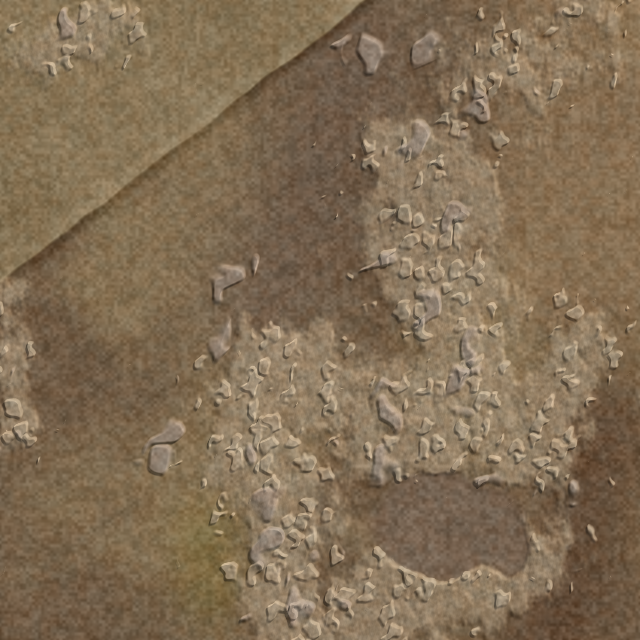
Write a WebGL 1 fragment shader that draws this texture.

```glsl
precision highp float;
// Weathered brown ground with a diagonal slab edge, pale crust and scattered stones.
uniform vec2 u_resolution;

float hash(vec2 p) {
  return fract(sin(dot(p, vec2(127.1, 311.7))) * 43758.5453);
}

float noise(vec2 p) {
  vec2 i = floor(p), f = fract(p);
  f = f * f * (3.0 - 2.0 * f);
  return mix(mix(hash(i), hash(i + vec2(1, 0)), f.x),
             mix(hash(i + vec2(0, 1)), hash(i + vec2(1, 1)), f.x), f.y);
}

float fbm(vec2 p) {
  float sum = 0.0, amp = 0.5;
  for (int i = 0; i < 4; i++) {
    sum += amp * noise(p);
    p = mat2(0.8, -0.6, 0.6, 0.8) * p * 2.1 + 5.3;
    amp *= 0.5;
  }
  return sum / 0.9375;
}

// Soft spot of influence around a segment
float streak(vec2 p, vec2 a, vec2 b, float radius) {
  vec2 ab = b - a;
  float t = clamp(dot(p - a, ab) / dot(ab, ab), 0.0, 1.0);
  float d = length(p - a - ab * t) / radius;
  return exp(-d * d);
}

// Signed height above the slab edge
float slabSide(vec2 p) {
  return (p.y - 0.557 - 0.772 * p.x) * 0.79 + 0.006 * (noise(p * 24.0) - 0.5);
}

// Sunken bare patch, below 1 inside
float hollow(vec2 p) {
  return length((p - vec2(0.71, 0.17)) / vec2(0.11, 0.09)) + 0.5 * (noise(p * 16.0) - 0.5);
}

// How much crust and rubble covers the ground
float coverage(vec2 p) {
  float c = streak(p, vec2(0.66, 0.74), vec2(0.72, 0.4), 0.11);
  c = max(c, streak(p, vec2(0.42, 0.4), vec2(0.84, 0.3), 0.1));
  c = max(c, streak(p, vec2(0.42, 0.28), vec2(0.47, 0.0), 0.1));
  c = max(c, streak(p, vec2(0.55, 0.04), vec2(0.83, 0.13), 0.09));
  c = max(c, streak(p, vec2(0.82, 0.3), vec2(0.91, 0.47), 0.07));
  c = max(c, 0.8 * streak(p, vec2(0.0, 0.53), vec2(0.02, 0.33), 0.05));
  c = max(c, 0.8 * streak(p, vec2(0.06, 0.92), vec2(0.18, 0.97), 0.06));
  c = max(c, 0.6 * streak(p, vec2(0.72, 0.84), vec2(0.9, 0.98), 0.12));
  return c * smoothstep(0.75, 1.05, hollow(p));
}

// Tilted irregular pebbles, one per cell; cover sets how many appear
float stones(vec2 p, float scale, float cover) {
  vec2 q = p * scale + 0.7 * (vec2(noise(p * scale * 2.3), noise(p * scale * 2.3 + 9.0)) - 0.5);
  vec2 cell = floor(q);
  float dome = 0.0;
  for (int y = -1; y <= 1; y++) {
    for (int x = -1; x <= 1; x++) {
      vec2 id = cell + vec2(x, y);
      float size = clamp((cover - hash(id + 3.7)) * 4.0, 0.0, 1.0);
      float angle = 0.7 + 0.9 * hash(id + 8.1);
      vec2 d = q - id - 0.2 - 0.6 * vec2(hash(id), hash(id + 5.9));
      d = mat2(cos(angle), -sin(angle), sin(angle), cos(angle)) * d;
      dome = max(dome, size - length(d / vec2(0.62, 0.36)));
    }
  }
  return smoothstep(0.0, 0.4, dome);
}

// x: crust, y: pale pebbles, z: large grey stones
vec3 layers(vec2 p) {
  float cover = coverage(p);
  float crust = smoothstep(0.62, 0.86, 0.62 * cover + 0.75 * fbm(p * vec2(26.0, 18.0)));
  float pebbles = stones(p, 34.0, 0.04 + 0.6 * cover);
  float greyArea = 0.75 * streak(p, vec2(0.24, 0.28), vec2(0.37, 0.6), 0.05);
  greyArea = max(greyArea, 0.7 * streak(p, vec2(0.58, 0.92), vec2(0.72, 0.98), 0.05));
  greyArea = max(greyArea, 0.4 * cover);
  return vec3(crust, pebbles, stones(p, 16.0, greyArea));
}

float relief(vec2 p, vec3 l) {
  return 0.45 * l.x + 0.5 * l.y + 0.7 * l.z + 0.7 * coverage(p) * fbm(p * vec2(75.0, 52.0));
}

void main() {
  vec2 p = gl_FragCoord.xy / u_resolution;
  float broad = fbm(p * 5.0);

  // Bare earth: ochre, worn brown path, dark corner
  vec3 color = mix(vec3(0.43, 0.35, 0.265), vec3(0.53, 0.45, 0.33), smoothstep(0.25, 0.75, broad));
  color = mix(color, vec3(0.56, 0.46, 0.34), 0.7 * smoothstep(0.68, 0.85, p.x) * smoothstep(0.4, 0.6, p.y));
  color = mix(color, vec3(0.42, 0.345, 0.28), 0.85 * streak(p, vec2(0.56, 0.94), vec2(0.42, 0.52), 0.12));
  color = mix(color, vec3(0.37, 0.28, 0.205), 0.9 * streak(p, vec2(0.94, 0.32), vec2(0.86, 0.0), 0.11));
  color = mix(color, vec3(0.5, 0.43, 0.24), 0.6 * streak(p, vec2(0.32, 0.16), vec2(0.33, 0.08), 0.06));
  color = mix(vec3(0.46, 0.385, 0.315), color, smoothstep(0.8, 1.1, hollow(p)));

  // Slab with a light rim and a thin shadow beneath
  float side = slabSide(p);
  color = mix(color, vec3(0.53, 0.455, 0.335) + 0.08 * (broad - 0.5), smoothstep(-0.003, 0.003, side));
  color += 0.09 * smoothstep(0.0, 0.004, side) * smoothstep(0.028, 0.006, side) * noise(p * 45.0);
  color -= 0.1 * smoothstep(-0.022, -0.002, side) * smoothstep(0.003, -0.002, side);

  // Crust and stones
  vec3 l = layers(p);
  color = mix(color, vec3(0.61, 0.535, 0.435), 0.75 * l.x);
  color = mix(color, vec3(0.63, 0.565, 0.475), 0.75 * l.y);
  color = mix(color, vec3(0.57, 0.51, 0.455), 0.85 * l.z);

  // Light from the upper right, then fine grain
  vec2 toLight = vec2(0.003, 0.004);
  float slope = relief(p, l) - relief(p + toLight, layers(p + toLight));
  color *= 1.0 + clamp(0.75 * slope, -0.4, 0.25);
  float grain = 0.6 * noise(p * 210.0) + 0.4 * noise(p * 110.0 + 4.0) - 0.5;
  color += 0.17 * grain + 0.06 * (fbm(p * 40.0) - 0.5);
  color += 0.025 * (noise(p * 70.0 + 31.0) - 0.5) * vec3(1.0, -0.3, -1.0);
  gl_FragColor = vec4(color, 1.0);
}
```
